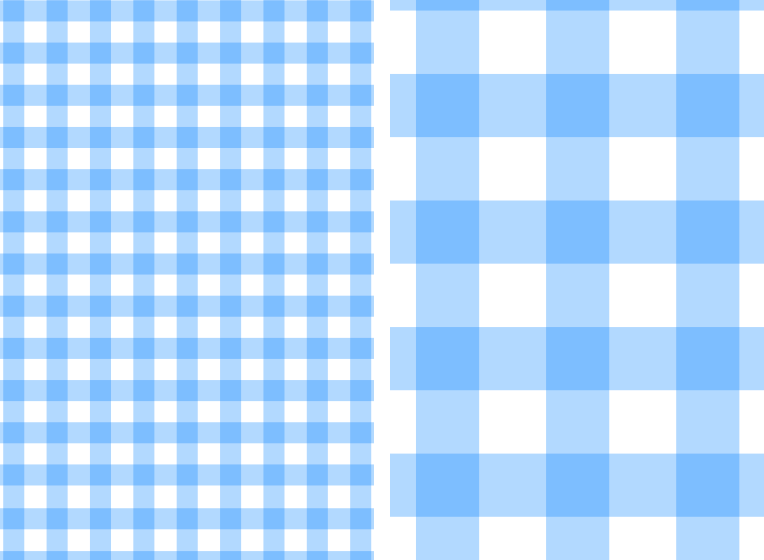
Left: the whole. Right: its middle third, enlarged.
A Shadertoy shader for this pattern:

```glsl
const vec3 PAPER = vec3(1.0);
const vec3 DYE = vec3(0.0, 0.5, 1.0);
const float DYE_OPACITY = 0.3;

// Antialiased coverage of evenly repeated bands along one axis
float bands(float position, float start, float period, float width, float pixel) {
    float phase = (position - start - 0.5 * width) / period;
    float fromCentre = abs(fract(phase + 0.5) - 0.5) * period;
    return clamp((0.5 * width - fromCentre) / pixel + 0.5, 0.0, 1.0);
}

// Small downward slip of the lowest rows
float rowSlip(float depth) {
    return 0.0029 * step(0.885, depth) + 0.0012 * step(0.96, depth);
}

// Lay one translucent coat of dye over a colour
vec3 dyeOver(vec3 base, float coverage) {
    return mix(base, DYE, DYE_OPACITY * coverage);
}

void mainImage(out vec4 fragColor, in vec2 fragCoord) {
    vec2 pixel = 1.0 / iResolution.xy;
    vec2 uv = fragCoord * pixel;
    float depth = 1.0 - uv.y;

    // Column and row bands, as fractions of canvas width and height
    float columns = bands(uv.x, 0.0086, 0.11596, 0.0563, pixel.x);
    float rows = bands(depth - rowSlip(depth), 0.0007, 0.07533, 0.0376, pixel.y);

    // Crossings receive two coats
    vec3 colour = dyeOver(dyeOver(PAPER, columns), rows);
    fragColor = vec4(colour, 1.0);
}
```
